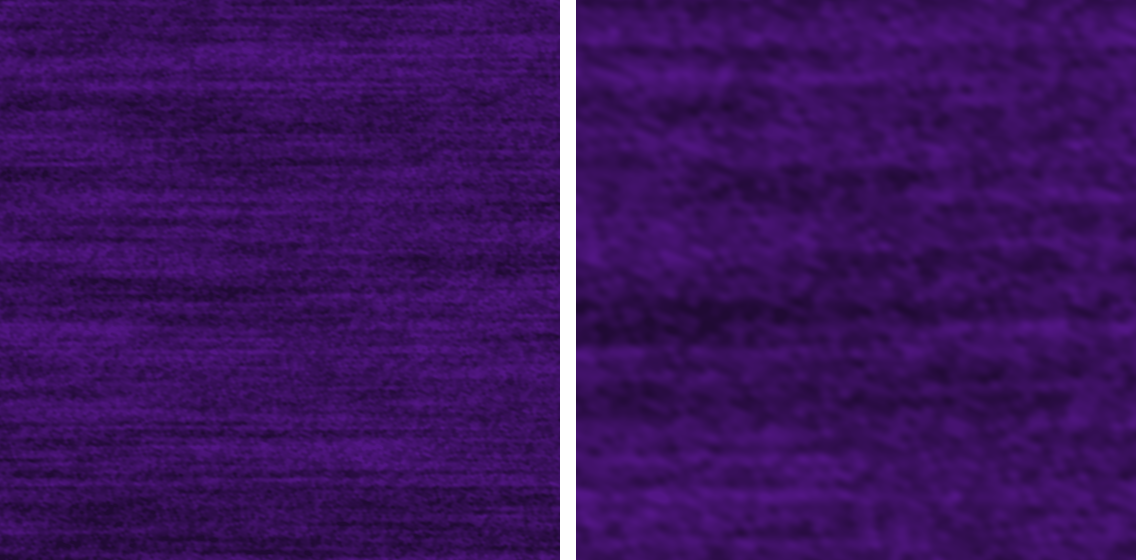
Left, the full canvas; right, a detail of the centre.
Write a three.js fragment shader that draws this texture.

```glsl
varying vec2 vUv;

#define DARK vec3(0.162, 0.047, 0.264)
#define LIGHT vec3(0.286, 0.078, 0.462)
#define BAND_AMOUNT 0.22
#define STREAK_AMOUNT 0.28
#define THREAD_AMOUNT 0.34
#define BLOTCH_AMOUNT 0.15
#define MOTTLE_AMOUNT 0.22
#define GRAIN_AMOUNT 0.36
#define WOBBLE 0.0015

float hash(vec2 p) {
  vec3 q = fract(vec3(p.xyx) * 0.1031);
  q += dot(q, q.yzx + 33.33);
  return fract((q.x + q.y) * q.z);
}

// One row of smooth noise, shifted by its own offset to hide the grid
float rowNoise(float x, float row) {
  x += 17.0 * hash(vec2(row, 71.0));
  float cell = floor(x);
  float blend = smoothstep(0.0, 1.0, x - cell);
  return mix(hash(vec2(cell, row)), hash(vec2(cell + 1.0, row)), blend);
}

// Signed noise; the frequency sets the cells across and up
float noise(vec2 p, vec2 frequency, float seed) {
  p = p * frequency + seed;
  float row = floor(p.y);
  float blend = smoothstep(0.0, 1.0, p.y - row);
  return 2.0 * mix(rowNoise(p.x, row), rowNoise(p.x, row + 1.0), blend) - 1.0;
}

vec2 rotate(vec2 p, float angle) {
  float c = cos(angle), s = sin(angle);
  return vec2(c * p.x - s * p.y, s * p.x + c * p.y);
}

void main() {
  // Slight waviness keeps the streaks from being ruled lines
  vec2 p = vUv;
  p.y += WOBBLE * noise(vUv, vec2(9.0, 14.0), 411.0);

  // Long horizontal streaks, from broad bands to thin threads
  float tone = 0.5;
  tone += BAND_AMOUNT * noise(p, vec2(1.4, 22.0), 13.0);
  tone += STREAK_AMOUNT * noise(p, vec2(2.6, 58.0), 57.0);
  tone += THREAD_AMOUNT * noise(p, vec2(5.0, 140.0), 131.0);

  // Cloudy patches break up the streaks
  tone += BLOTCH_AMOUNT * noise(p, vec2(16.0, 40.0), 223.0);

  // Mottling and fine grain at two slants
  vec2 rising = rotate(vUv, -0.5) + 2.0;
  vec2 falling = rotate(vUv, 0.4) + 2.0;
  tone += MOTTLE_AMOUNT * noise(rising, vec2(60.0, 110.0), 307.0);
  tone += GRAIN_AMOUNT * noise(falling, vec2(140.0, 200.0), 509.0);

  gl_FragColor = vec4(mix(DARK, LIGHT, clamp(tone, -0.3, 1.3)), 1.0);
}
```
